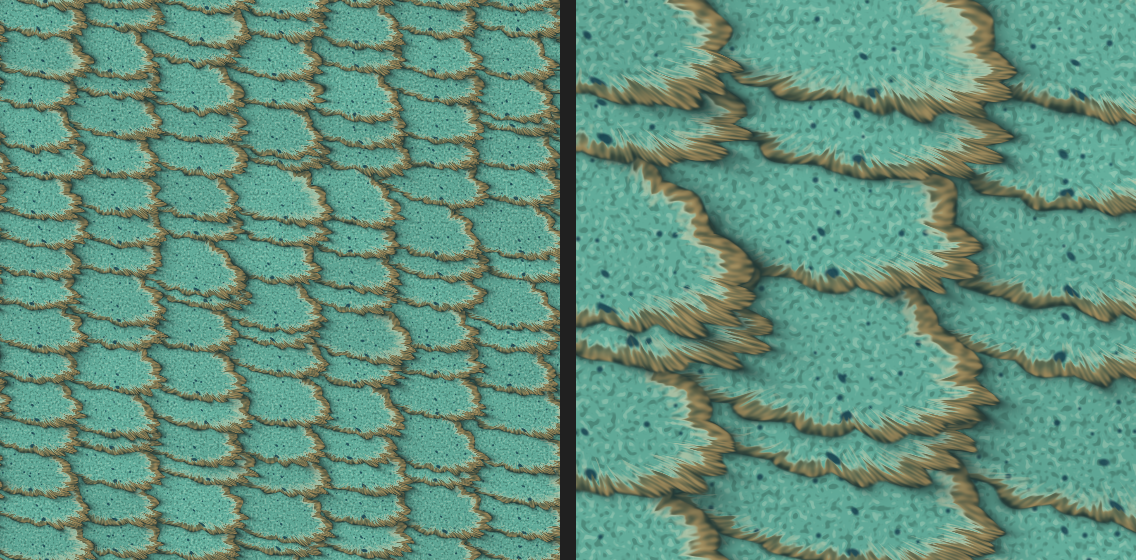
Left, the full canvas; right, a detail of the centre.
Give the GLSL for this pattern, as a three.js fragment shader.

```glsl
varying vec2 vUv;

const vec2 GRID = vec2(7.0, 16.0);          // scales across and up
const vec2 JITTER = vec2(0.20, 0.74);       // placement wander, in cells
const vec2 REACH_LOW = vec2(0.72, 0.62);    // left and lower radii, in cells
const vec2 REACH_HIGH = vec2(0.60, 1.36);   // right and upper radii, in cells
const float LEAN = 0.36;                    // right edges tilt to the lower right
const float SLOPE = 0.13;                   // lower edges fall to the right
const float LOBES = 8.0;
const float EDGE = 0.0011;
const float GRAIN_FREQ = 235.0;
const float SPECK_FREQ = 62.0;
const vec2 RIM_WIDTH = vec2(0.0090, 0.0160);    // lower side, right side
const vec2 FRINGE_WIDTH = vec2(0.006, 0.013);
const vec2 SHADOW_WIDTH = vec2(0.0024, 0.0070);

const vec3 TEAL = vec3(0.38, 0.67, 0.60);
const vec3 TEAL_DARK = vec3(0.30, 0.54, 0.48);
const vec3 TEAL_LIGHT = vec3(0.55, 0.76, 0.68);
const vec3 CREAM = vec3(0.72, 0.78, 0.66);
const vec3 RIM_BROWN = vec3(0.52, 0.46, 0.31);
const vec3 RIM_OLIVE = vec3(0.37, 0.43, 0.33);
const vec3 SHADOW = vec3(0.13, 0.22, 0.21);
const vec3 INK = vec3(0.07, 0.23, 0.29);

vec2 hash2(vec2 p) {
  vec3 a = fract(p.xyx * vec3(0.1031, 0.1030, 0.0973));
  a += dot(a, a.yzx + 33.33);
  return fract((a.xx + a.yz) * a.zy);
}

float gradientDot(vec2 cell, vec2 offset) {
  float angle = 6.2832 * hash2(cell).x;
  return dot(vec2(cos(angle), sin(angle)), offset);
}

float gradientNoise(vec2 p) {
  vec2 i = floor(p), f = fract(p);
  vec2 u = f * f * f * (f * (f * 6.0 - 15.0) + 10.0);
  vec2 e = vec2(1.0, 0.0);
  return mix(mix(gradientDot(i, f), gradientDot(i + e, f - e), u.x),
             mix(gradientDot(i + e.yx, f - e.yx), gradientDot(i + 1.0, f - 1.0), u.x), u.y);
}

float spot(vec2 offset, float radius) {
  return smoothstep(radius + EDGE, radius - EDGE, length(offset));
}

// Grainy skin with scattered dark specks
vec3 skin(vec2 p) {
  float grain = gradientNoise(p * GRAIN_FREQ) + 0.6 * gradientNoise(p.yx * GRAIN_FREQ * 1.37 + 9.0);
  vec3 color = mix(TEAL_DARK, TEAL, smoothstep(-0.48, -0.06, grain));
  color = mix(color, TEAL_LIGHT, 0.8 * smoothstep(0.14, 0.5, grain));
  vec2 cell = floor(p * SPECK_FREQ);
  vec2 h = hash2(cell + 71.0);
  vec2 offset = (fract(p * SPECK_FREQ) - 0.25 - 0.5 * h) / SPECK_FREQ;
  float present = step(0.72, hash2(cell + 19.0).x);
  return mix(color, INK, 0.8 * present * spot(offset, 0.0008 + 0.0010 * h.y));
}

// Lays one scale and its cast shadow over the color beneath
vec3 layScale(vec3 under, vec3 body, vec2 p, vec2 id) {
  vec2 h = hash2(id + 40.0), v = hash2(id + 97.0);
  vec2 center = (id + vec2(0.4, 0.5) + (h - 0.5) * JITTER) / GRID;
  vec2 offset = p - center;
  offset += vec2(LEAN * offset.y, SLOPE * offset.x);
  vec2 radii = mix(REACH_LOW, REACH_HIGH, step(0.0, offset)) * (0.95 + 0.1 * v.x) / GRID;
  vec2 q = offset / radii;
  float angle = atan(q.y, q.x);
  float side = smoothstep(-0.1, 0.95, q.x);

  // Scalloped outline, signed distance in canvas units
  float ragged = gradientNoise(vec2(angle * 5.0, v.y * 50.0));
  float lobe = abs(sin(angle * LOBES + 6.0 * v.y));
  float outline = 0.94 + mix(0.10, 0.14, side) * lobe + 0.12 * ragged;
  float len = max(length(q), 0.001);
  float d = (len - outline) * len / max(length(q / radii), 0.01);
  if (d > 0.06) return under;
  float depth = -d;

  // Shadow on whatever lies below
  float shade = exp(-max(d, 0.0) / mix(SHADOW_WIDTH.x, SHADOW_WIDTH.y, side));
  vec3 color = mix(under, SHADOW, shade * clamp(0.66 + 0.8 * ragged, 0.0, 1.0));

  // Pale hairs, then a tufted brown rim
  float hair = gradientNoise(vec2(angle * 24.0, v.x * 40.0 + depth * 130.0));
  float rim = mix(RIM_WIDTH.x, RIM_WIDTH.y, side) * (0.9 + 0.5 * ragged);
  float fringe = mix(FRINGE_WIDTH.x, FRINGE_WIDTH.y, side) * (1.0 + step(0.9, h.x));
  body *= 0.97 + 0.06 * v.y;
  body = mix(body, INK, 0.8 * spot(offset - vec2(0.004, -0.004), 0.0022));
  float hairMask = 1.0 - smoothstep(rim, rim + fringe, depth + hair * 0.015);
  vec3 face = mix(body, CREAM, hairMask * mix(0.5, 0.85, side));
  vec2 pore = vec2(0.012 * (v.x - 0.5), -radii.y * outline + rim + 0.003);
  face = mix(face, INK, 0.85 * spot((offset - pore) * vec2(0.75, 1.0), 0.0030));
  vec3 tuft = mix(RIM_OLIVE, RIM_BROWN, clamp(0.45 + 0.35 * side + 1.3 * hair, 0.0, 1.0));
  tuft *= 0.92 + 0.2 * smoothstep(0.0, rim, depth) + 0.4 * hair;
  tuft = mix(SHADOW, tuft, smoothstep(-0.002, 0.0032, depth + 0.004 * hair));
  face = mix(tuft, face, smoothstep(rim - 0.002, rim + 0.002, depth + hair * 0.008));
  return mix(color, face, smoothstep(EDGE, -EDGE, d));
}

void main() {
  vec2 warp = vec2(gradientNoise(vUv * 24.0), gradientNoise(vUv * 24.0 + 57.0));
  vec2 p = vUv + 0.006 * warp;
  vec2 home = floor(p * GRID);
  vec3 body = skin(vUv);
  vec3 color = mix(body, RIM_OLIVE, 0.4 + 0.4 * warp.x);

  // Right columns lie under left ones, lower rows under upper ones
  for (int column = 1; column >= -1; column--) {
    for (int row = -2; row <= 2; row++) {
      color = layScale(color, body, p, home + vec2(float(column), float(row)));
    }
  }
  gl_FragColor = vec4(color, 1.0);
}
```
